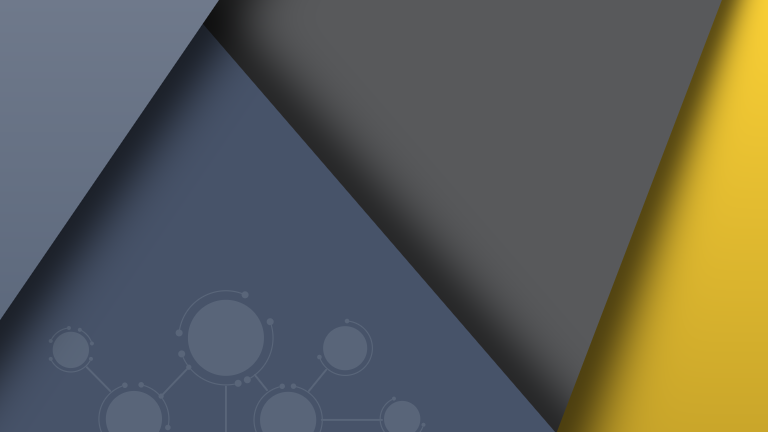
A Shadertoy shader for this background:

```glsl
// Overlapping paper panels in slate, navy, grey and yellow, each shading the one below,
// with a faint molecule diagram of discs, arcs and links on the navy panel.
// Panels are half planes with Gaussian shadows; the diagram is a union of distance shapes.

// Signed distance to the line a-b, positive on its right
float side(vec2 p, vec2 a, vec2 b) {
    vec2 dir = normalize(b - a);
    return dot(p - a, vec2(dir.y, -dir.x));
}

float segment(vec2 p, vec2 a, vec2 b) {
    vec2 ab = b - a;
    return length(p - a - ab * clamp(dot(p - a, ab) / dot(ab, ab), 0.0, 1.0));
}

// Thin arc between two angles in degrees, with a dot at each end
float dottedArc(vec2 p, float radius, float from, float to) {
    float angle = mod(degrees(atan(p.y, p.x)) - from, 360.0);
    float d = angle < to - from ? abs(length(p) - radius) - 0.0013 : 1.0;
    vec2 ends = radians(vec2(from, to));
    vec2 first = radius * vec2(cos(ends.x), sin(ends.x));
    vec2 last = radius * vec2(cos(ends.y), sin(ends.y));
    float dots = min(length(p - first), length(p - last)) - 0.06 * radius - 0.0015;
    return min(d, dots);
}

// Distance to the whole diagram
float molecule(vec2 p) {
    // Each node: centre, disc radius, ring radius
    vec4 nodes[6] = vec4[6](
        vec4(0.164, 0.190, 0.042, 0.051), vec4(0.523, 0.218, 0.088, 0.109),
        vec4(0.799, 0.194, 0.051, 0.063), vec4(0.310, 0.030, 0.065, 0.081),
        vec4(0.667, 0.028, 0.065, 0.079), vec4(0.931, 0.030, 0.042, 0.051));
    // Each arc: node, start angle, end angle
    vec3 arcs[12] = vec3[12](
        vec3(0, 95, 156), vec3(0, 204, 336), vec3(0, 17, 66),
        vec3(1, 66, 174), vec3(1, 200, 285), vec3(1, 297, 380),
        vec3(2, 199, 446), vec3(3, 105, 250), vec3(3, -14, 78),
        vec3(4, 100, 260), vec3(4, -60, 81), vec3(5, 112, 345));
    // Each link: both end points
    vec4 links[6] = vec4[6](
        vec4(0.437, 0.150, 0.373, 0.083), vec4(0.201, 0.150, 0.255, 0.095),
        vec4(0.523, 0.106, 0.523, -0.01), vec4(0.590, 0.132, 0.618, 0.097),
        vec4(0.755, 0.144, 0.715, 0.095), vec4(0.745, 0.028, 0.884, 0.028));

    float d = 1.0;
    for (int i = 0; i < 6; i++) {
        d = min(d, length(p - nodes[i].xy) - nodes[i].z);
        d = min(d, segment(p, links[i].xy, links[i].zw) - 0.0022);
    }
    for (int i = 0; i < 12; i++) {
        vec4 node = nodes[int(arcs[i].x)];
        d = min(d, dottedArc(p - node.xy, node.w, arcs[i].y, arcs[i].z));
    }
    // Joints on the first link
    float joints = min(length(p - links[0].xy), length(p - links[0].zw));
    return min(d, joints - 0.006);
}

// Light left at a distance from the edge of the panel above
float shade(float d, float width, float strength) {
    float t = max(d, 0.0) / width;
    return 1.0 - strength * exp(-t * t);
}

void mainImage(out vec4 fragColor, in vec2 fragCoord) {
    vec2 p = fragCoord / iResolution.y;
    float pixel = 1.0 / iResolution.y;

    // Panel edges
    float slateEdge = side(p, vec2(0.0, 0.259), vec2(0.507, 1.0));
    float navyEdge = side(p, vec2(1.285, 0.0), vec2(0.472, 0.942));
    float greyEdge = side(p, vec2(1.289, 0.0), vec2(1.671, 1.0));
    float slateShade = shade(slateEdge, 0.09, 0.6);

    // Yellow at the bottom of the stack
    vec3 color = mix(vec3(0.79, 0.65, 0.165), vec3(0.98, 0.815, 0.21), p.y);
    color *= shade(greyEdge, mix(0.105, 0.05, p.y), 0.62);

    // Grey
    vec3 grey = vec3(0.345, 0.349, 0.357) * shade(navyEdge, 0.09, 0.55) * slateShade;
    color = mix(color, grey, clamp(0.5 - greyEdge / pixel, 0.0, 1.0));

    // Navy with the diagram
    vec3 navy = vec3(0.278, 0.325, 0.412);
    float ink = clamp(0.5 - molecule(p) / pixel, 0.0, 1.0);
    navy = mix(navy, vec3(0.40, 0.45, 0.52), 0.58 * ink) * slateShade;
    color = mix(color, navy, clamp(0.5 - navyEdge / pixel, 0.0, 1.0));

    // Slate on top
    vec3 slate = mix(vec3(0.34, 0.39, 0.47), vec3(0.435, 0.475, 0.545), p.y);
    color = mix(color, slate, clamp(0.5 - slateEdge / pixel, 0.0, 1.0));

    fragColor = vec4(color, 1.0);
}
```
